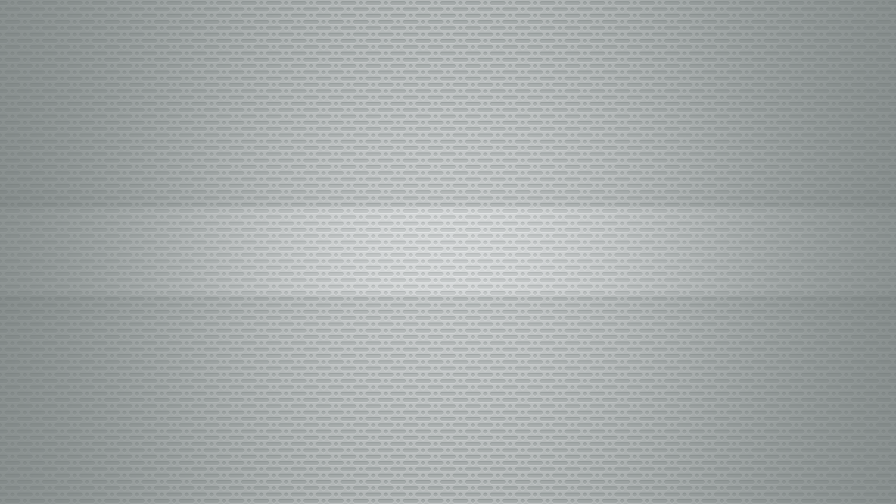
Reproduce this pattern procedurally as a Shadertoy shader.

```glsl
const float PI = 3.1415927;
const vec2 GRID = vec2(144.0, 80.0);  // 36 slots across, 80 rows down
const float SLOT_SPACING = 4.0;
const float HOLE_RADIUS = 0.31;
const float SLOT_HALF_LENGTH = 0.95;
const float LIP_DROP = 0.17;

// Signed distance to alternating slots and round holes, staggered by row
float perforationDistance(vec2 p) {
    float stagger = 0.5 * SLOT_SPACING * mod(floor(p.y), 2.0);
    float x = abs(mod(p.x + stagger, SLOT_SPACING) - 0.5 * SLOT_SPACING);
    float y = fract(p.y) - 0.5;
    float slot = length(vec2(max(x - SLOT_HALF_LENGTH, 0.0), y));
    float dotHole = length(vec2(x - 0.5 * SLOT_SPACING, y));
    return min(slot, dotHole) - HOLE_RADIUS;
}

float coverage(float dist, float pixel) {
    return 1.0 - smoothstep(-0.6 * pixel, 0.6 * pixel, dist);
}

// Periodic rise from the borders to the middle
float centreGlow(float t) {
    float wave = sin(PI * t);
    return 0.5 * (wave + wave * wave);
}

// Signed distance to the horizontal light band
float bandDistance(float y) {
    return abs(y - 0.501) - 0.087;
}

float plateLight(vec2 uv, float pixel) {
    float across = centreGlow(uv.x);
    float level = 0.545 + 0.15 * across + 0.07 * across * centreGlow(uv.y);

    // Bright band with a soft shadow just outside its edges
    float d = bandDistance(uv.y);
    float band = coverage(d, pixel);
    float shadow = (1.0 - band) * exp(-max(d, 0.0) * 40.0);
    return level + band * (0.012 + 0.04 * across) - 0.018 * shadow;
}

vec3 metalTint(float level) {
    float coolness = 1.0 - smoothstep(0.5, 0.9, level);
    return vec3(level) + mix(vec3(-0.006, 0.004, 0.007),
                             vec3(-0.018, 0.010, 0.007), coolness);
}

void mainImage(out vec4 fragColor, in vec2 fragCoord) {
    vec2 uv = fragCoord / iResolution.xy;
    vec2 p = uv * GRID;
    float pixel = GRID.y / iResolution.y;

    float hole = coverage(perforationDistance(p), pixel);
    float dropped = coverage(perforationDistance(p + vec2(0.0, LIP_DROP)), pixel);
    float innerShadow = hole * (1.0 - dropped);
    float lowerLip = dropped * (1.0 - hole);

    // Relief fades toward the darker sides
    float relief = mix(0.25, 0.74, centreGlow(uv.x));
    float level = plateLight(uv, 1.0 / iResolution.y);
    level += relief * (0.035 + 0.07 * lowerLip - 0.085 * hole - 0.09 * innerShadow);

    fragColor = vec4(clamp(metalTint(level), 0.0, 1.0), 1.0);
}
```
